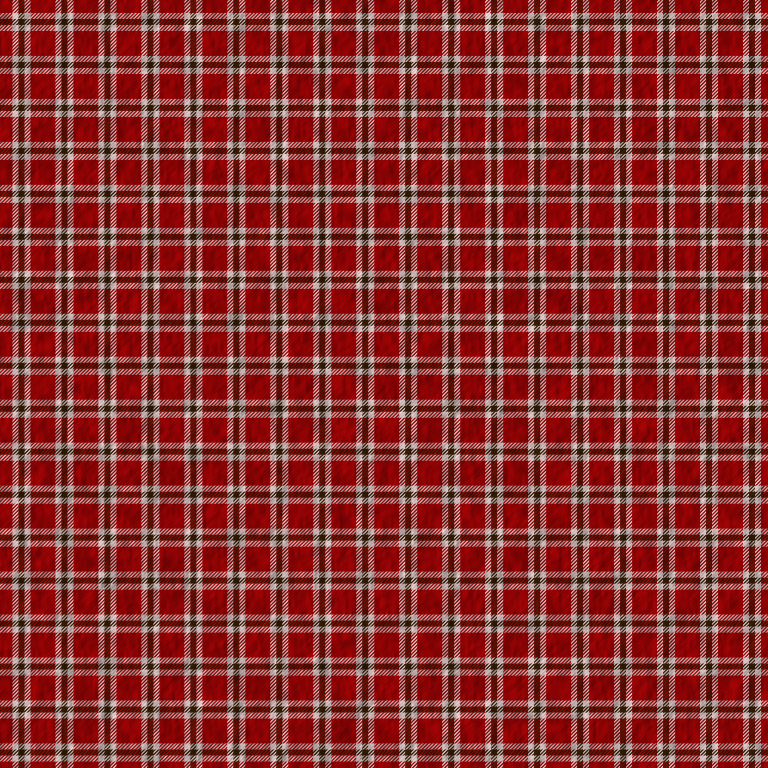
Reproduce this pattern procedurally as a Shadertoy shader.

```glsl
// Red twill tartan with paired white stripes around a brown core, woven both ways.

const float REPEATS    = 17.87;              // setts across the canvas
const vec2  ORIGIN     = vec2(0.028, 0.0202); // centre of the first stripe pair
const float BROWN_HALF = 0.070;              // half width of the brown core, in setts
const float WHITE_HALF = 0.210;              // outer edge of the white stripes, in setts
const float TWILLS     = 12.0;               // diagonal ribs per sett
const vec2  SLUB_SCALE = vec2(270.0, 75.0);  // uneven yarn, drawn out vertically
const vec2  FLECK_SCALE = vec2(190.0, 60.0); // dark flecks along the ribs
const float SLUB_DEPTH  = 0.30;
const float FLECK_DEPTH = 0.22;
const float RIB_DEPTH   = 0.14;

const vec3 RED   = vec3(0.535, 0.012, 0.016);
const vec3 WHITE = vec3(0.745, 0.670, 0.665);
const vec3 BROWN = vec3(0.180, 0.095, 0.020);

const float PI = 3.14159265;

float hash(vec2 p) {
    return fract(sin(dot(p, vec2(127.1, 311.7))) * 43758.5453);
}

float valueNoise(vec2 p) {
    vec2 cell = floor(p);
    vec2 f = fract(p);
    f = f * f * (3.0 - 2.0 * f);
    float low  = mix(hash(cell), hash(cell + vec2(1.0, 0.0)), f.x);
    float high = mix(hash(cell + vec2(0.0, 1.0)), hash(cell + vec2(1.0, 1.0)), f.x);
    return mix(low, high, f.y);
}

// Yarn colour at position t, measured in setts from a stripe centre
vec3 yarnColor(float t, float pixel) {
    float d = abs(fract(t + 0.5) - 0.5);
    float soft = 0.5 * pixel;
    vec3 color = mix(WHITE, RED, smoothstep(WHITE_HALF - soft, WHITE_HALF + soft, d));
    return mix(BROWN, color, smoothstep(BROWN_HALF - soft, BROWN_HALF + soft, d));
}

// Share of warp showing on the face; ribs fade to an even blend when too fine
float twill(vec2 sett, float pixel) {
    float ribsPerPixel = TWILLS * pixel;
    float wave = abs(fract((sett.x - sett.y) * TWILLS) - 0.5) * 2.0;
    float soft = clamp(1.2 * ribsPerPixel, 0.08, 0.5);
    float rib = smoothstep(0.5 - soft, 0.5 + soft, wave);
    float x = PI * min(ribsPerPixel, 1.0);
    return mix(0.5, rib, max(sin(x) / x, 0.0));
}

void mainImage(out vec4 fragColor, in vec2 fragCoord) {
    vec2 uv = fragCoord / iResolution.y;
    vec2 sett = (uv - ORIGIN) * REPEATS;
    float pixel = REPEATS / iResolution.y;

    // Weave the vertical and horizontal yarns
    float warpShare = twill(sett, pixel);
    vec3 color = mix(yarnColor(sett.y, pixel), yarnColor(sett.x, pixel), warpShare);

    // Uneven yarn, flecks and rib relief
    float slub = valueNoise(uv * SLUB_SCALE) - 0.5;
    vec2 alongRib = vec2(uv.x - uv.y, uv.x + uv.y);
    float fleck = valueNoise(alongRib * FLECK_SCALE + 17.0) - 0.5;
    float shade = 1.0 + SLUB_DEPTH * slub + FLECK_DEPTH * fleck
                + RIB_DEPTH * (warpShare - 0.5);

    fragColor = vec4(clamp(color * shade, 0.0, 1.0), 1.0);
}
```
